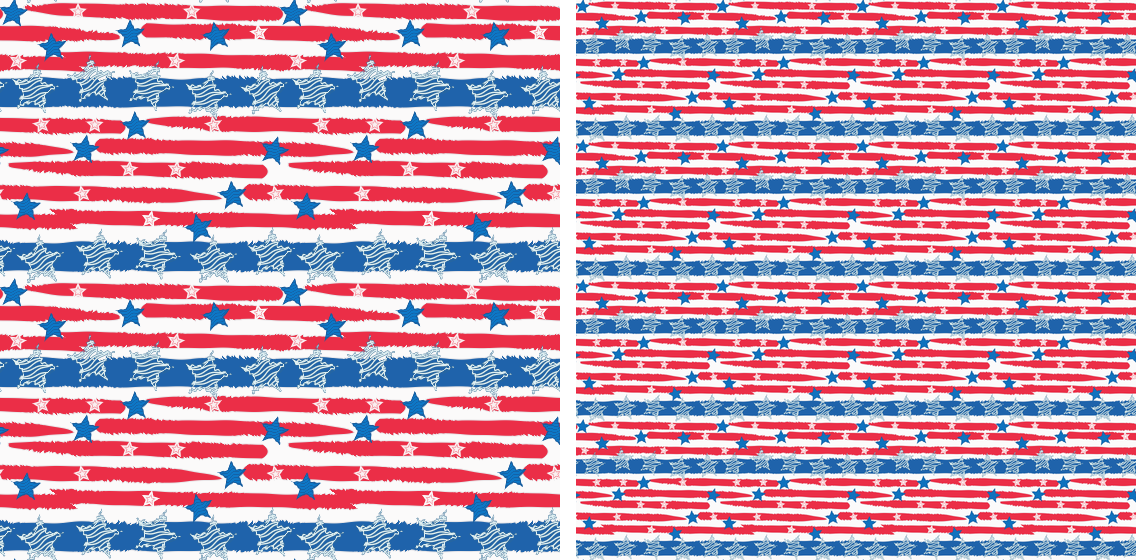
Left, the tile; right, the same tile 2 across and 2 down.
Reproduce this pattern procedurally as a WebGL 2 fragment shader.

```glsl
#version 300 es
precision highp float;
// Hand-painted red and blue brush stripes with sketchy stars, on a 2 by 2 tiling.
// Strokes are bands with ragged edges from layered sines of whole frequency;
// stars are folded distance functions, some hatched with a zigzag scribble.
uniform vec2 u_resolution;
out vec4 outColor;

const float TAU = 6.2831853;
const float TILE = 384.0;    // design units per repeat
const float REPEATS = 2.0;
const vec3 PAPER = vec3(0.985, 0.98, 0.98);
const vec3 SHADE = vec3(0.70, 0.69, 0.72);
const vec3 RED = vec3(0.92, 0.18, 0.28);
const vec3 BLUE = vec3(0.12, 0.39, 0.67);
const vec3 AZURE = vec3(0.05, 0.47, 0.78);
const vec3 NAVY = vec3(0.10, 0.33, 0.57);
const vec3 TEAL = vec3(0.20, 0.41, 0.56);
const vec3 CHALK = vec3(0.88, 0.94, 0.95);

// Red rows: height, break in the stroke, two white star columns
const vec4 ROWS[8] = vec4[8](
  vec4(16, 18, 107, 263), vec4(45, 179, 355, 355), vec4(84, 98, 24, 241), vec4(171, 186, 57, 293),
  vec4(203, 116, 130, 130), vec4(232, 381, 177, 242), vec4(266, 319, 113, 378), vec4(301, 88, 206, 206));
// Tapered side of the break (0: overlapped strokes), blue star in it, white stars shown
const vec3 ENDS[8] = vec3[8](
  vec3(1, 1, 1), vec3(-1, 1, 1), vec3(0, 0, 1), vec3(1, 1, 1),
  vec3(-1, 1, 0), vec3(1, 0, 1), vec3(-1, 1, 1), vec3(0, 0, 1));
// Loose stars: column, height, 1 for blue or 0 for white
const vec3 LOOSE[6] = vec3[6](
  vec3(297, 50, 1), vec3(72, 65, 1), vec3(376, 207, 1), vec3(36, 284, 1), vec3(273, 313, 1), vec3(130, 171, 0));

vec2 wrap(vec2 d) { return d - TILE * floor(d / TILE + 0.5); }
vec2 turn(vec2 p, float a) { return vec2(cos(a) * p.x - sin(a) * p.y, sin(a) * p.x + cos(a) * p.y); }
float cover(float d, float px) { return clamp(0.5 - d / px, 0.0, 1.0); }

// Slow wobble plus patches of quick tearing
float ragged(float x, float seed) {
  float t = TAU * x / TILE;
  float slow = sin(3.0 * t + seed) + 0.5 * sin(7.0 * t + seed * 2.3);
  float quick = sin(31.0 * t + 2.0 * sin(17.0 * t + seed)) + 0.7 * sin(67.0 * t + 2.0 * sin(23.0 * t - seed));
  return 0.8 * slow + 1.2 * smoothstep(-0.3, 0.9, sin(2.0 * t + seed * 1.7)) * quick;
}

// Horizontal strip around dy = 0 with separate roughness above and below
float strip(vec2 p, float dy, float halfWidth, vec2 rough, float seed) {
  float x = p.x + 2.5 * sin(TAU * 22.0 * p.y / TILE + seed);
  float top = -halfWidth + rough.x * ragged(x, seed);
  float bottom = halfWidth + rough.y * ragged(x, seed + 4.1);
  return max(top - dy, dy - bottom);
}

// Brush stroke once around the tile, broken at gap: one end rounded, the other tapered
float stroke(vec2 p, float y, float gap, float side, float seed) {
  float dy = wrap(vec2(0, p.y - y)).y;
  float slant = side == 0.0 ? 1.5 * dy : 0.0;
  float after = mod(p.x - gap - slant, TILE);
  float before = TILE - after;
  float taperEnd = side > 0.0 ? after : before;
  float roundEnd = side > 0.0 ? before : after;
  float grow = side == 0.0 ? 1.0 : sqrt(clamp((taperEnd - 15.0) / 85.0, 0.0, 1.0));
  dy -= 3.5 * (2.0 * after / TILE - 1.0) - 3.0 * side * (1.0 - grow);
  float d = strip(p, dy, 9.7 * grow, vec2(0.8, 0.95) + 0.5 * (1.0 - grow), seed);
  if (side != 0.0) d = max(d, max(14.0 + 0.08 * dy * dy - roundEnd, 15.0 - taperEnd));
  return d;
}

// Five-pointed star, tip up
float star(vec2 p, float radius, float inner) {
  float k = TAU / 5.0;
  float a = abs(mod(atan(p.x, -p.y) + 0.5 * k, k) - 0.5 * k);
  vec2 tip = vec2(radius, 0.0);
  vec2 edge = radius * inner * vec2(cos(0.5 * k), sin(0.5 * k)) - tip;
  return dot(length(p) * vec2(cos(a), sin(a)) - tip, normalize(vec2(edge.y, -edge.x)));
}

vec3 paint(vec3 base, vec3 ink, float d, float px) {
  base = mix(base, SHADE, 0.45 * cover(d - 0.9, px + 1.0));
  return mix(base, ink, cover(d, px));
}

vec3 blueStar(vec3 base, vec2 p, float angle, float px) {
  vec2 q = turn(p, angle);
  float d = star(q, 19.5, 0.47) + 0.4 * sin(q.x * 0.8 + q.y * 0.5);
  float streak = sin(q.y * 1.5 + q.x * 0.5 + 2.0 * sin(q.x * 0.4 + angle * 9.0));
  vec3 ink = mix(AZURE, NAVY, 0.6 * smoothstep(0.2, 1.0, streak));
  ink = mix(ink, NAVY, 0.75 * cover(abs(d) - 1.0, px));
  return mix(base, ink, cover(d - 0.5, px));
}

vec3 whiteStar(vec3 base, vec2 p, float angle, float px) {
  float d = star(turn(p, angle), 12.5, 0.48);
  vec3 ink = mix(PAPER, RED, 0.55 * cover(abs(d + 2.6) - 0.45, px));
  return mix(base, ink, 0.95 * cover(d, px));
}

// Star filled by one zigzag chalk line with a dark rim
vec3 scribbleStar(vec3 base, vec2 p, float angle, float px) {
  vec2 q = turn(p, angle);
  float d = star(q, 31.0, 0.50) + 1.2 * sin(q.x * 0.7 + 2.0 * sin(q.y * 0.4));
  vec2 h = turn(q, 0.5);
  float pitch = 5.2;
  float zigzag = abs(mod(h.y / pitch + 0.25 * sin(h.x * 0.2), 2.0) - 1.0);
  float line = max(abs(zigzag - 0.5 - h.x / 56.0) * pitch, d);
  line = min(line, abs(d + 0.8));
  base = mix(base, TEAL, 0.85 * cover(line - 1.7, px));
  return mix(base, CHALK, cover(line - 0.95, px));
}

void main() {
  vec2 uv = gl_FragCoord.xy / u_resolution;
  vec2 p = vec2(uv.x, 1.0 - uv.y) * REPEATS * TILE;    // y runs down
  float px = REPEATS * TILE / min(u_resolution.x, u_resolution.y);
  vec3 color = PAPER;

  // Red strokes
  for (int i = 0; i < 8; i++)
    color = paint(color, RED, stroke(p, ROWS[i].x, ROWS[i].y, ENDS[i].x, float(i) * 1.9 + 0.6), px);

  // Two blue bands, each with a row of five scribbled stars
  for (int b = 0; b < 2; b++) {
    float band = float(b);
    float y = mix(127.0, 352.0, band);
    float dy = wrap(vec2(0, p.y - y)).y;
    color = paint(color, BLUE, strip(p, dy, 19.5, vec2(1.5, 0.8), 2.0 + 3.0 * band), px);
    for (int i = 0; i < 5; i++) {
      float n = float(i);
      float lift = mix(11.0 * sin(1.5 * n - 3.3) - 5.0, 6.0 * sin(2.2 * n + 1.25) + 1.0, band);
      vec2 center = vec2(mix(47.0, 56.0, band) + 79.0 * n, y + lift);
      color = scribbleStar(color, wrap(p - center), 0.25 * sin(2.0 * n + band) - 0.15, px);
    }
  }

  // Stars on the rows and in their breaks
  for (int i = 0; i < 8; i++) {
    vec4 row = ROWS[i];
    float angle = 0.22 * sin(float(i) * 2.4);
    if (ENDS[i].z > 0.5) {
      color = whiteStar(color, wrap(p - row.zx), angle, px);
      color = whiteStar(color, wrap(p - row.wx), angle, px);
    }
    if (ENDS[i].y > 0.5) color = blueStar(color, wrap(p - row.yx - vec2(0, 2)), angle - 0.1, px);
  }
  for (int i = 0; i < 6; i++) {
    vec2 d = wrap(p - LOOSE[i].xy);
    float angle = 0.25 * sin(float(i) * 1.7 + 1.0);
    color = LOOSE[i].z > 0.5 ? blueStar(color, d, angle, px) : whiteStar(color, d, angle, px);
  }
  outColor = vec4(color, 1.0);
}
```
